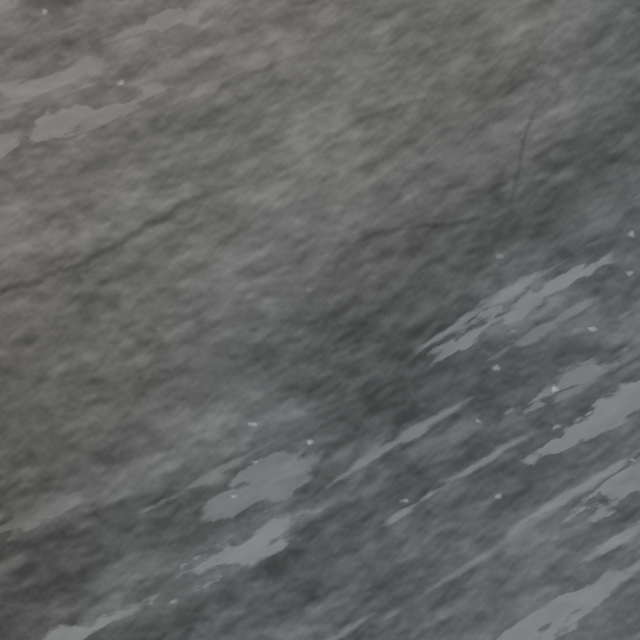
Write a three.js fragment shader that draws this texture.

```glsl
varying vec2 vUv;

float hash(vec2 p) {
  return fract(sin(dot(p, vec2(127.1, 311.7))) * 43758.5453);
}

float noise(vec2 p) {
  vec2 i = floor(p);
  vec2 f = fract(p);
  f = f * f * (3.0 - 2.0 * f);
  float bottom = mix(hash(i), hash(i + vec2(1.0, 0.0)), f.x);
  float top = mix(hash(i + vec2(0.0, 1.0)), hash(i + vec2(1.0, 1.0)), f.x);
  return mix(bottom, top, f.y);
}

mat2 rotation(float angle) {
  float c = cos(angle);
  float s = sin(angle);
  return mat2(c, -s, s, c);
}

float fbm(vec2 p) {
  float sum = 0.0;
  float amplitude = 0.5;
  for (int i = 0; i < 5; i++) {
    sum += amplitude * noise(p);
    p = rotation(0.25) * p * 2.03 + 17.3;
    amplitude *= 0.5;
  }
  return sum / 0.97;
}

// Slope of the surface along a direction, for a raised look
float relief(vec2 p, vec2 stretch, vec2 offset) {
  return fbm(p * stretch) - fbm((p + offset) * stretch);
}

// Tapered mineral streaks with ragged edges, one per jittered cell
float streaks(vec2 p, vec2 cell, vec2 widths, float density, float seed) {
  vec2 id = floor(p / cell);
  float ragged = fbm(p * vec2(22.0, 50.0) + seed) - 0.5;
  float result = 0.0;
  for (int y = -1; y <= 1; y++) {
    for (int x = -1; x <= 1; x++) {
      vec2 k = id + vec2(float(x), float(y));
      float r = hash(k + seed);
      vec2 jitter = vec2(hash(k + seed + 3.7), hash(k + seed + 8.1));
      vec2 d = p - (k + 0.2 + 0.6 * jitter) * cell;
      d.y += 0.12 * (r - 0.3) * d.x;
      float along = d.x / (cell.x * mix(0.35, 0.7, jitter.y)) + ragged * 0.5;
      float width = cell.y * mix(widths.x, widths.y, jitter.x);
      float inside = width * (1.0 - along * along) - abs(d.y);
      inside += ragged * cell.y * 0.55;
      float body = smoothstep(-0.003, 0.009, inside);
      body *= 1.0 - smoothstep(0.8, 1.05, abs(along));
      result = max(result, body * step(r, density) * mix(0.65, 1.0, jitter.y));
    }
  }
  return result;
}

// Wavering hairline between two points, fading at its ends
float crack(vec2 p, vec2 a, vec2 b, float width) {
  vec2 axis = b - a;
  float span = length(axis);
  vec2 dir = axis / span;
  float t = dot(p - a, dir) / span;
  float side = dot(p - a, vec2(-dir.y, dir.x));
  side += 0.03 * (noise(p * 7.0) - 0.5) + 0.016 * (fbm(p * 35.0) - 0.5);
  float ends = smoothstep(0.0, 0.12, t) * (1.0 - smoothstep(0.85, 1.0, t));
  float hairline = 1.0 - smoothstep(0.0, width, abs(side));
  return hairline * ends * mix(0.2, 1.0, noise(p * 18.0 + 5.0));
}

// Small pale chips with uneven outlines
float flecks(vec2 p, float count) {
  vec2 id = floor(p * count);
  vec2 center = 0.35 + 0.3 * vec2(hash(id + 2.3), hash(id + 6.9));
  vec2 d = (fract(p * count) - center) * vec2(0.6, 1.0);
  float reach = length(d) + 0.2 * (noise(p * count * 5.0) - 0.5);
  return (1.0 - smoothstep(0.03, 0.18, reach)) * step(0.985, hash(id));
}

void main() {
  // Bedding planes climb to the right, steeper toward the lower right
  vec2 bed = rotation(0.46 + 0.12 * (vUv.x - vUv.y)) * vUv;
  bed.y += 0.025 * (noise(vUv * 4.0) - 0.5);

  // Pale bands below and above a quiet middle
  float lower = 1.0 - smoothstep(0.12, 0.19, bed.y);
  float upper = smoothstep(0.46, 0.53, bed.y) * (1.0 - smoothstep(0.4, 0.62, vUv.x));
  float banding = max(lower, upper * 0.8);

  // Cloudy stone body
  float tone = mix(0.35, 0.405, smoothstep(0.05, 0.55, bed.y));
  tone += 0.19 * (fbm(bed * vec2(2.6, 5.0) + 4.0) - 0.5);
  tone += 0.10 * (fbm(bed * vec2(15.0, 30.0) + 9.0) - 0.5);

  // Gritty, cleaved surface
  tone += 0.10 * (fbm(vUv * 45.0) - 0.5);
  tone += 0.16 * relief(bed, vec2(26.0, 48.0), vec2(0.003, 0.008));

  // Veils and streaks
  float veil = smoothstep(0.47, 0.68, fbm(bed * vec2(5.0, 13.0) + 31.0));
  float broad = streaks(bed, vec2(0.30, 0.125), vec2(0.12, 0.36), 0.6, 11.0);
  float thin = streaks(bed, vec2(0.27, 0.06), vec2(0.06, 0.2), 0.4, 47.0);
  float pale = max(broad, thin * 0.9) * mix(0.7, 1.1, fbm(bed * vec2(14.0, 36.0)));
  tone += banding * 0.075 * veil;
  tone = mix(tone, 0.56, clamp(banding * pale, 0.0, 1.0) * 0.9);
  tone += 0.17 * flecks(vUv, 34.0) * mix(0.3, 1.0, banding);

  // Cracks
  float cracks = crack(vUv, vec2(-0.08, 0.5), vec2(0.7, 0.86), 0.009);
  cracks += 0.6 * crack(vUv, vec2(0.34, 0.55), vec2(0.8, 0.68), 0.008);
  cracks += 0.7 * crack(vUv, vec2(0.8, 0.67), vec2(0.83, 0.85), 0.008);
  tone -= 0.09 * cracks;

  // Warm upper left to cool lower right
  vec3 warm = vec3(1.01, 1.0, 0.975);
  vec3 cool = vec3(0.98, 1.0, 1.012);
  float coolness = smoothstep(-0.6, 0.35, vUv.x - vUv.y + 0.3 * (noise(vUv * 5.0) - 0.5));
  gl_FragColor = vec4(clamp(tone, 0.26, 0.64) * mix(warm, cool, coolness), 1.0);
}
```
